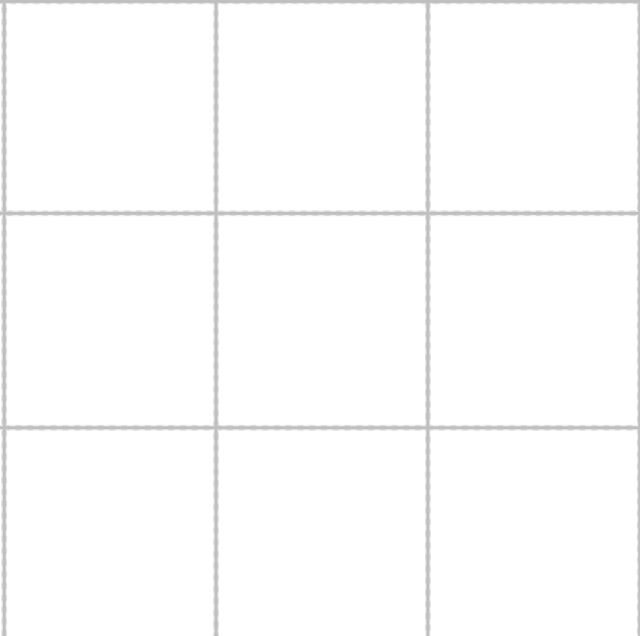
Write a Shadertoy shader that draws this pattern.

```glsl
// A white sheet ruled into a three by three grid of square cells.
// Each rule is a solid grey core inside a paler fringe, whose dashes come
// from layered sines; lengths are fractions of the canvas height.

// Shade of one rule: d is the distance across it, t the position along it.
float ruleShade(float d, float t, float seed) {
    float aa = 0.7 / iResolution.y;

    // Rounded dashes, with a slow drift in strength along the rule
    float dash = 0.5 + 0.5 * sin(t * 340.0 + seed);
    float drift = 0.5 + 0.3 * sin(t * 23.0 + seed * 2.3) + 0.2 * sin(t * 61.0 - seed);
    float fringeGrey = mix(0.94, 0.86, smoothstep(0.2, 0.8, dash)) + 0.02 * (drift - 0.5);

    float fringe = 1.0 - smoothstep(0.0045 - aa, 0.0045 + aa, d);
    float core = 1.0 - smoothstep(0.0024 - aa, 0.0024 + aa, d);
    return mix(mix(1.0, fringeGrey, fringe), 0.75, core);
}

void mainImage(out vec4 fragColor, in vec2 fragCoord) {
    vec2 p = fragCoord / iResolution.y;
    float fromTop = 1.0 - p.y;
    float shade = 1.0;

    for (int i = 0; i < 4; i++) {
        float k = float(i);
        float column = 0.0066 + k * 0.3331;
        // Rows widen slightly toward the bottom
        float row = 0.0022 + k * 0.3332 + k * (k - 1.0) * 0.002;
        shade = min(shade, ruleShade(abs(p.x - column), p.y, k * 1.7));
        shade = min(shade, ruleShade(abs(fromTop - row), p.x, k * 1.7 + 0.9));
    }

    fragColor = vec4(vec3(shade), 1.0);
}
```
